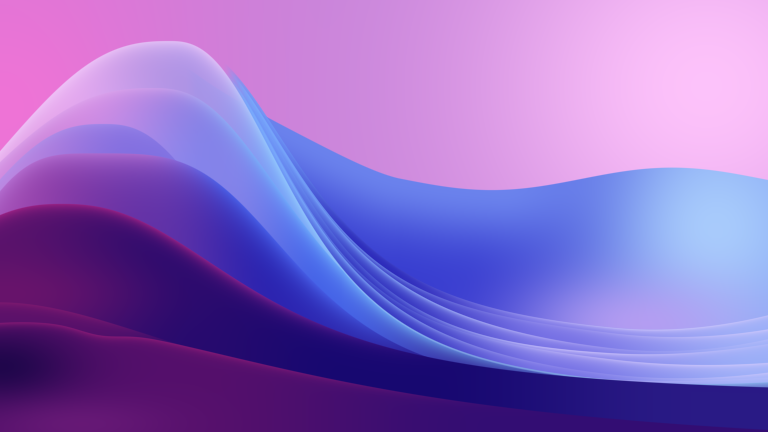
Write a Shadertoy shader that draws this background.

```glsl
// Asymmetric hill: peak at c, range = (top, floor), w = half widths left and right
float crest(float x, float c, vec2 range, vec2 w, float n) {
    float t = max(x < c ? (c - x) / w.x : (x - c) / w.y, 1e-4);
    return range.y + (range.x - range.y) / (1.0 + pow(t, n));
}

// Strand of the ribbon fan: k = 0 is the inner edge, k = 1 the outer one
float fan(float x, float k) {
    float lift = max(x - 0.8, 0.0);
    return crest(x, 0.221, vec2(0.905, mix(0.08, 0.2, k)), vec2(0.303, mix(0.18, 0.195, k)), 2.55)
         + mix(0.4, 1.25, k) * lift * lift;
}

// Height difference to true distance, in canvas heights
float toDistance(float d) {
    return d / max(length(vec2(dFdx(d), dFdy(d))) * iResolution.y, 1e-4);
}

float inside(float d) {
    return smoothstep(-0.8, 0.8, d * iResolution.y);
}

float glow(vec2 p, vec2 center, vec2 radius) {
    p = (p - center) / radius;
    return exp(-dot(p, p));
}

// Lays a sheet of silk whose rim light fades inward
void sheet(inout vec3 col, float d, vec3 body, float opacity, vec3 rim, float rimWidth, float rimPower) {
    float light = rimPower * exp(-max(d, 0.0) / rimWidth);
    col = mix(col, mix(body, rim, light), inside(d) * max(opacity, light));
}

void mainImage(out vec4 fragColor, in vec2 fragCoord) {
    vec2 p = fragCoord / iResolution.xy;
    float x = p.x, y = p.y;
    float silk = sin(x * 13.0 + y * 17.0) * 0.6 + sin(x * 29.0 + y * 11.0 + 2.0) * 0.4;

    // Pink sky
    vec3 col = mix(vec3(0.87, 0.46, 0.84), vec3(0.78, 0.51, 0.85), smoothstep(0.0, 0.5, x));
    col = mix(col, vec3(0.95, 0.45, 0.84), 0.8 * glow(p, vec2(0.0, 0.75), vec2(0.16, 0.25)));
    col = mix(col, vec3(0.99, 0.76, 0.98), glow(p, vec2(0.92, 0.8), vec2(0.3, 0.5)));

    // Blue wave behind
    float away = max(0.52 - x, 0.0);
    float swell = 0.586 - 0.026 * cos((x - 0.64) * 13.37) + 2.3 * pow(max(away, 1e-4), 1.66);
    float d = toDistance(swell - y);
    vec3 wave = mix(vec3(0.21, 0.23, 0.81), vec3(0.53, 0.66, 0.96), smoothstep(0.6, 0.95, x));
    wave = mix(wave, vec3(0.44, 0.54, 0.94), 0.9 * exp(-pow(max(d, 0.0) / 0.12, 2.0)) * (1.0 - smoothstep(0.65, 0.9, x)));
    wave = mix(wave, vec3(0.68, 0.82, 0.99), 0.85 * glow(p, vec2(0.93, 0.47), vec2(0.11, 0.2)));
    wave = mix(wave, vec3(0.74, 0.62, 0.95), 0.85 * glow(p, vec2(0.83, 0.25), vec2(0.15, 0.11)));
    col = mix(col, wave, inside(d) * smoothstep(0.24, 0.26, x));

    // Ribbon fan: shaded base, then twisting strands
    vec3 base = mix(vec3(0.40, 0.52, 0.95), vec3(0.15, 0.13, 0.71), smoothstep(0.34, 0.47, x));
    base = mix(base, vec3(0.44, 0.42, 0.89), smoothstep(0.5, 0.72, x));
    base = mix(base, vec3(0.60, 0.68, 0.97), smoothstep(0.72, 1.0, x));
    d = toDistance(fan(x, 1.0) - y);
    float onFan = smoothstep(0.29, 0.33, x);
    col = mix(col, base, inside(d) * onFan * 0.9);
    for (int i = 0; i < 7; i++) {
        float s = float(i);
        float k = 1.0 - s / 6.0 + 0.07 * sin(x * 8.0 + s * 2.1) * step(0.5, s);
        d = toDistance(fan(x, k) - y);
        float fade = onFan * (0.6 + 0.4 * sin(x * 9.0 - s * 1.7));
        float light = 0.45 * exp(-max(d, 0.0) / 0.018) + 0.45 * exp(-max(d, 0.0) / 0.004);
        vec3 strand = mix(vec3(0.48, 0.68, 0.99), vec3(0.83, 0.79, 0.99), smoothstep(0.4, 0.75, x));
        col = mix(col, strand, inside(d) * light * fade);
    }

    // Pale outer veil
    float veilTop = fan(x, 0.0);
    d = toDistance(veilTop - y);
    vec3 veil = mix(vec3(0.89, 0.65, 0.92), vec3(0.68, 0.60, 0.92), smoothstep(0.05, 0.27, x));
    veil = mix(veil, vec3(0.42, 0.57, 0.95), smoothstep(0.26, 0.38, x));
    veil = mix(veil, vec3(0.20, 0.14, 0.62), smoothstep(0.45, 0.65, x));
    vec3 veilRim = mix(vec3(0.95, 0.82, 0.99), vec3(0.62, 0.85, 1.0), smoothstep(0.27, 0.36, x));
    sheet(col, d, veil + 0.02 * silk, 0.93, veilRim, 0.022, 0.75);

    // Middle veil
    d = toDistance(min(crest(x, 0.2, vec2(0.796, 0.06), vec2(0.32, 0.219), 2.54), veilTop - 0.004) - y);
    veil = mix(vec3(0.80, 0.51, 0.86), vec3(0.50, 0.50, 0.91), smoothstep(0.08, 0.29, x + 0.25 * (0.7 - y)));
    veil = mix(veil, vec3(0.27, 0.38, 0.92), smoothstep(0.3, 0.42, x));
    veil = mix(veil, vec3(0.18, 0.11, 0.58), smoothstep(0.43, 0.62, x));
    veilRim = mix(vec3(0.88, 0.68, 0.94), vec3(0.48, 0.78, 1.0), smoothstep(0.2, 0.34, x));
    sheet(col, d, veil + 0.02 * silk, 0.9, veilRim, 0.02, 0.65 * (1.0 - 0.5 * smoothstep(0.5, 0.75, x)));

    // Lilac fold
    d = toDistance(crest(x, 0.135, vec2(0.713, 0.1), vec2(0.225, 0.19), 2.6) - y);
    veil = mix(vec3(0.72, 0.50, 0.87), vec3(0.47, 0.41, 0.87), smoothstep(0.0, 0.17, x));
    sheet(col, d, veil, 0.8 * (1.0 - smoothstep(0.2, 0.32, x)), vec3(0.66, 0.62, 0.95), 0.02, 0.5 * (1.0 - smoothstep(0.13, 0.25, x)));

    // Violet shoulder running down into blue
    d = toDistance(crest(x, 0.125, vec2(0.645, 0.08), vec2(0.2, 0.275), 3.6) - y);
    vec3 body = mix(vec3(0.60, 0.26, 0.67), vec3(0.38, 0.20, 0.66), smoothstep(0.0, 0.23, x));
    body = mix(body, vec3(0.17, 0.13, 0.68), smoothstep(0.2, 0.36, x));
    body = mix(body, vec3(0.15, 0.08, 0.52), smoothstep(0.38, 0.6, x));
    vec3 rim = mix(vec3(0.72, 0.46, 0.84), vec3(0.30, 0.42, 0.95), smoothstep(0.18, 0.3, x));
    sheet(col, d, body + 0.02 * silk, 1.0, rim, 0.035, 0.8 * (1.0 - smoothstep(0.4, 0.6, x)));

    // Dark hollow with a magenta rim
    d = toDistance(crest(x, 0.08, vec2(0.528, 0.08), vec2(0.256, 0.274), 2.4) - y);
    body = mix(vec3(0.34, 0.07, 0.42), vec3(0.15, 0.04, 0.43), smoothstep(0.0, 0.26, x));
    body = mix(body, vec3(0.09, 0.03, 0.44), smoothstep(0.25, 0.45, x));
    body = mix(body, vec3(0.16, 0.10, 0.52), smoothstep(0.55, 0.9, x));
    body = mix(body, vec3(0.45, 0.08, 0.42), 0.6 * glow(p, vec2(0.02, 0.32), vec2(0.16, 0.08)));
    rim = mix(vec3(0.64, 0.14, 0.53), vec3(0.42, 0.14, 0.62), smoothstep(0.2, 0.5, x));
    sheet(col, d, body, 1.0, rim, 0.016, 0.85 * (1.0 - smoothstep(0.3, 0.62, x)));

    // Thin fold, then the foreground
    d = toDistance(crest(x, 0.0, vec2(0.3, -0.02), vec2(0.3, 0.36), 1.9) - y);
    float left = 1.0 - smoothstep(0.1, 0.3, x);
    sheet(col, d, vec3(0.34, 0.06, 0.41), 0.7 * left, vec3(0.62, 0.13, 0.46), 0.012, 0.65 * left);
    float dip = 0.015 * exp(-pow((x - 0.13) / 0.04, 2.0));
    d = toDistance(crest(x, 0.03, vec2(0.254, -0.06), vec2(0.48, 0.477), 1.9) - dip - y);
    body = mix(vec3(0.33, 0.06, 0.42), vec3(0.20, 0.05, 0.45), smoothstep(0.25, 0.65, x));
    body = mix(body, vec3(0.10, 0.02, 0.28), 0.9 * glow(p, vec2(0.0, 0.15), vec2(0.1, 0.09)));
    body = mix(body, vec3(0.45, 0.12, 0.49), 0.6 * glow(p, vec2(0.1, 0.02), vec2(0.12, 0.06)));
    sheet(col, d, body, 1.0, vec3(0.62, 0.12, 0.48), 0.009, 0.7 * (1.0 - smoothstep(0.15, 0.75, x)));

    fragColor = vec4(clamp(col, 0.0, 1.0), 1.0);
}
```
